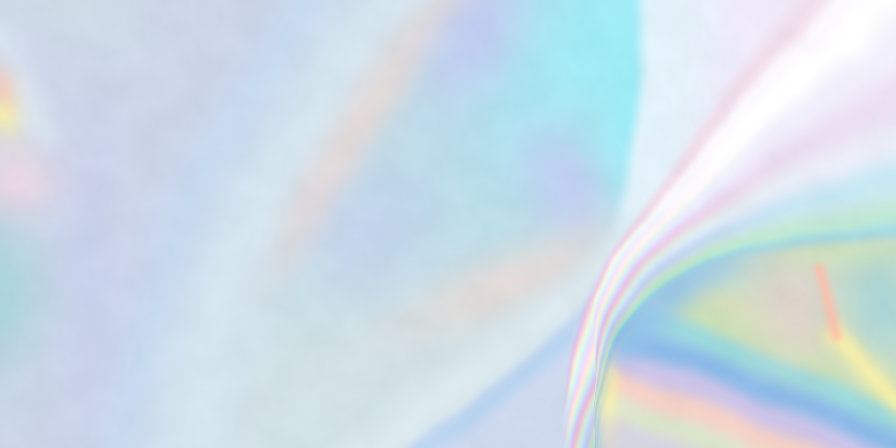
This background is drawn by a Shadertoy shader. Its source:

```glsl
// Pearly holographic foil: a pastel sheet with a curved fold, a fan of bright strands
// and a rainbow pocket. Gaussian glows tint the sheet, curve distances drive the
// folds, and colour ramps fill the strands and the pocket.

const vec3 LILAC = vec3(.80, .835, .91);
const vec3 LAVENDER = vec3(.76, .79, .95);
const vec3 MIST = vec3(.82, .885, .90);
const vec3 AQUA = vec3(.75, .86, .90);
const vec3 TEAL = vec3(.65, .83, .85);
const vec3 CYAN = vec3(.59, .94, .98);
const vec3 PEARL = vec3(.89, .95, .98);
const vec3 SKY = vec3(.76, .85, .95);
const vec3 PEACH = vec3(.91, .85, .83);
const vec3 BLUSH = vec3(.94, .84, .88);
const vec3 LEMON = vec3(.97, .94, .66);
const vec3 CORAL = vec3(.99, .74, .66);
const vec3 LIME = vec3(.80, .88, .72);

const vec2 POCKET_CENTRE = vec2(2., 0.);
const vec2 POCKET_RADIUS = vec2(.67, .47);
const float POCKET_POWER = 2.6;
const float FAN_START = 1.25;
const float WARP = .008;
const float GRAIN = .01;

// Strand colours from the pocket rim outwards
const vec3 STRANDS[9] = vec3[9](
    vec3(.67, .85, .92), vec3(.78, .91, .88), vec3(.78, .93, .96),
    vec3(.92, .93, .97), vec3(.92, .87, .95), vec3(.95, .94, .99),
    vec3(1.), vec3(.99, .98, 1.), vec3(.95, .88, .94));

// Pocket colours from its lower left up to its rim
const vec3 RAINBOW[9] = vec3[9](
    vec3(.83, .83, .88), vec3(.86, .90, .80), vec3(.96, .82, .78),
    vec3(.80, .77, .91), vec3(.55, .73, .91), vec3(.61, .85, .86),
    LIME, vec3(.83, .87, .73), vec3(.80, .87, .77));

vec3 ramp(vec3 stops[9], float t) {
    t = clamp(t, 0., 1.) * 8.;
    int i = min(int(t), 7);
    return mix(stops[i], stops[i + 1], smoothstep(0., 1., t - float(i)));
}

float bell(float d, float width) {
    return exp(-d * d / (width * width));
}

// Tilted Gaussian glow; spot holds centre and radii
void glow(inout vec3 col, vec3 tint, float amount, vec2 p, vec4 spot, float angle) {
    vec2 d = p - spot.xy;
    float c = cos(angle), s = sin(angle);
    d = vec2(c * d.x + s * d.y, c * d.y - s * d.x) / spot.zw;
    col = mix(col, tint, amount * exp(-dot(d, d)));
}

float segment(vec2 p, vec2 a, vec2 b) {
    vec2 ab = b - a;
    return length(p - a - ab * clamp(dot(p - a, ab) / dot(ab, ab), 0., 1.));
}

// Layered sines for faint ripples
float ripple(vec2 p) {
    float sum = 0., gain = .5;
    for (int i = 0; i < 4; i++) {
        sum += gain * sin(p.x * 9. + 2. * sin(p.y * 7. + float(i)));
        p = mat2(1.3, 1.1, -1.1, 1.3) * p + .7;
        gain *= .6;
    }
    return sum;
}

vec3 sheet(vec2 p) {
    // Left fold along a parabola
    float fold = p.x - .503 - .147 * p.y - .35 * p.y * p.y;
    fold /= length(vec2(1., .147 + .7 * p.y));
    vec3 col = mix(LILAC, mix(MIST, AQUA, smoothstep(.1, .6, p.y)), smoothstep(-.15, .1, fold));
    col = mix(col, SKY, .65 * bell(fold + .22, .06));
    col = mix(col, vec3(.84, .91, .94), .85 * bell(fold + .09, .1));
    col = mix(col, PEACH, .8 * bell(fold - .01, .055) * smoothstep(.25, .6, p.y));

    // Left edge lights and shades
    glow(col, MIST, .5, p, vec4(.15, .98, .22, .1), -.4);
    glow(col, LAVENDER, .35, p, vec4(.2, .4, .07, .3), 0.);
    glow(col, TEAL, .9, p, vec4(0., .35, .1, .17), 0.);
    glow(col, BLUSH, .75, p, vec4(.03, .6, .1, .08), 0.);
    glow(col, LEMON, .9, p, vec4(0., .75, .05, .06), .5);
    glow(col, CORAL, .6, p, vec4(0., .81, .04, .05), .5);
    col = mix(col, PEARL, .4 * bell(segment(p, vec2(0., .91), vec2(.1, .7)), .04));

    // Centre panel
    glow(col, CYAN, .75, p, vec4(1.31, .92, .2, .34), -.5);
    glow(col, CYAN, .75, p, vec4(1.41, .75, .08, .3), -.1);
    glow(col, LAVENDER, .85, p, vec4(1.06, .92, .09, .17), -.5);
    glow(col, LAVENDER, .8, p, vec4(1.26, .58, .08, .14), .4);
    glow(col, LAVENDER, .45, p, vec4(.83, .49, .15, .12), .6);
    glow(col, PEACH, .8, p, vec4(1.15, .37, .28, .07), .42);

    // Lower fold: white lip, blue shade, lilac underside
    float lip = (p.y - .8 * (p.x - .86)) / 1.28;
    col = mix(col, vec3(.87, .92, .94), .85 * smoothstep(.09, 0., lip));
    col = mix(col, vec3(.81, .85, .93), smoothstep(-.02, -.05, lip));
    col = mix(col, vec3(.70, .83, .95), .75 * bell(lip + .06, .025));

    // Pale sheet right of the cyan edge
    float edge = p.x - 1.44 + .27 * (1. - p.y) * (1. - p.y);
    vec3 pale = mix(PEARL, vec3(.94, .92, .98), smoothstep(.05, .25, edge));
    return mix(col, pale, smoothstep(-.025, .02, edge) * smoothstep(.4, .55, p.y));
}

vec3 addFan(vec3 col, vec2 p) {
    float v = max(p.x - FAN_START, 0.);
    float outer = 1.4 * sqrt(v) - .546 * v + .843 * v * v;
    vec2 u = (p - POCKET_CENTRE) / POCKET_RADIUS;
    float rim = pow(max(1. - pow(min(abs(u.x), 1.), POCKET_POWER), 0.), 1. / POCKET_POWER);
    float inner = POCKET_RADIUS.y * rim + 2. * min(u.x + 1., 0.);
    float s = (p.y - inner) / max(outer - inner, .001);
    vec3 strand = ramp(STRANDS, pow(max(s, 0.), .75));
    strand -= .14 * smoothstep(.7, .2, p.y) * (.5 + .5 * cos(24. * s + vec3(0., 2., 4.)));
    col = mix(col, strand, smoothstep(1.15, .9, s) * smoothstep(0., .03, v));
    return mix(col, BLUSH, .45 * bell(s - 1., .1) * smoothstep(.1, .2, v));
}

vec3 addPocket(vec3 col, vec2 p) {
    vec2 u = pow(abs(p - POCKET_CENTRE) / POCKET_RADIUS, vec2(POCKET_POWER));
    float q = pow(u.x + u.y, 1. / POCKET_POWER);
    vec3 foil = ramp(RAINBOW, .5 + 2.3 * (p.y - .25 + .4 * (p.x - 1.4)));
    glow(foil, PEACH * .97, .9, p, vec4(1.77, .32, .09, .12), .3);
    glow(foil, TEAL, .85, p, vec4(1.97, .32, .09, .13), .3);
    glow(foil, LIME, .6, p, vec4(1.87, .44, .16, .04), 0.);
    glow(foil, LEMON, .8, p, vec4(1.36, .13, .025, .1), 0.);

    // Bright crease and blue rim
    vec2 bend = vec2(1.865, .25);
    foil = mix(foil, LEMON, .9 * bell(segment(p, bend, vec2(2.02, .09)), .028));
    foil = mix(foil, CORAL, .8 * bell(segment(p, vec2(1.825, .4), bend), .014));
    float shade = smoothstep(.16, .26, p.y) * smoothstep(1.8, 1.5, p.x);
    foil = mix(foil, vec3(.58, .77, .92), .85 * bell(q - .96, .08) * shade);
    return mix(col, foil, smoothstep(1.04, .95, q));
}

void mainImage(out vec4 fragColor, in vec2 fragCoord) {
    vec2 p = fragCoord / iResolution.xy * vec2(2., 1.);
    p += WARP * vec2(ripple(p), ripple(p.yx + 3.));
    vec3 col = addPocket(addFan(sheet(p), p), p);
    col += GRAIN * ripple(p * 3.);
    fragColor = vec4(clamp(col, 0., 1.), 1.);
}
```
